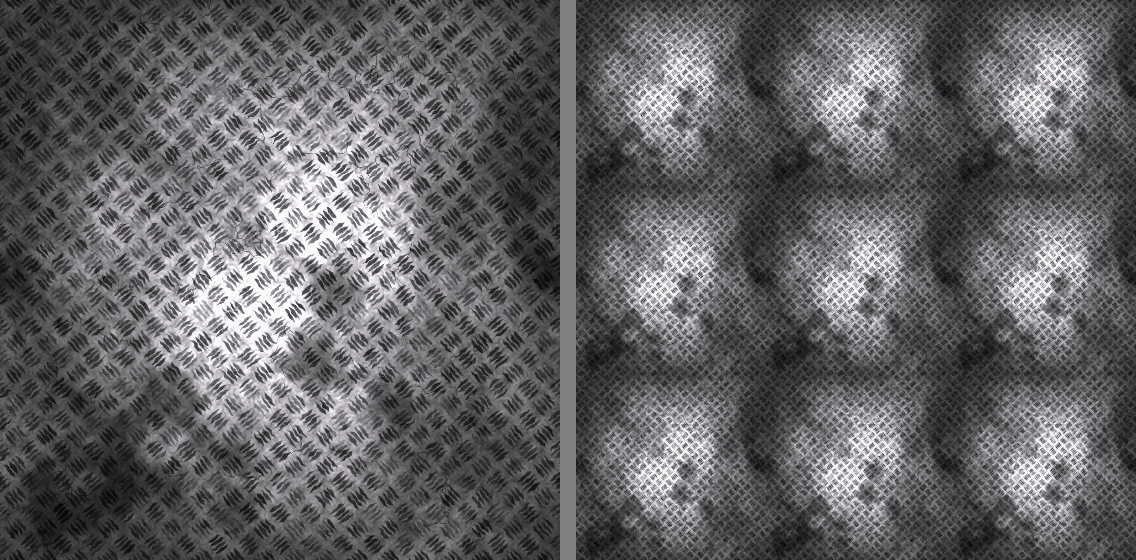
Left, the tile; right, the same tile 3 across and 3 down.
Write a WebGL 2 fragment shader that draws this texture.

```glsl
#version 300 es
precision highp float;
// Worn steel tread plate: diagonal checkerboard of four-bar groups, grimy and lit from the middle.
uniform vec2 u_resolution;
out vec4 outColor;

const float TAU = 6.2831853;
const float REPEATS = 18.0;        // pattern repeats across and down
const float BARS = 4.0;            // bars in each group
const float BAR_PITCH = 0.21;      // the bar sizes are in cell sides
const float BAR_HALF_LENGTH = 0.41;
const float BAR_HALF_WIDTH = 0.082;
const float BAR_TILT = 0.09;       // radians off the diagonal
const float EDGE_ROUGHNESS = 0.10;
const float EDGE_LIGHT = 0.35;     // brightness left at the border
const vec3 PLATE_COLOR = vec3(0.88, 0.86, 0.89);
const vec3 BAR_COLOR = vec3(0.36, 0.355, 0.375);
const vec3 SCRATCH_COLOR = vec3(0.95, 0.93, 0.95);

float hash(vec2 p, float seed) {
  uvec2 q = uvec2(ivec2(p)) * uvec2(1597u, 3812u) + uint(seed) * 7919u;
  uint n = (q.x ^ (q.y * 2777u)) * 48271u;
  n = (n ^ (n >> 15)) * 73939u;
  n ^= n >> 13;
  return float(n & 65535u) / 65535.0;
}

// Value noise that wraps after a whole number of lattice steps.
float noise(vec2 uv, vec2 period, float seed) {
  vec2 p = uv * period;
  vec2 i = floor(p);
  vec2 f = fract(p);
  f = f * f * (3.0 - 2.0 * f);
  vec2 a = mod(i, period);
  vec2 b = mod(i + 1.0, period);
  return mix(mix(hash(a, seed), hash(vec2(b.x, a.y), seed), f.x),
             mix(hash(vec2(a.x, b.y), seed), hash(b, seed), f.x), f.y);
}

float fbm(vec2 uv, float period, float seed) {
  float sum = 0.0;
  float gain = 0.5;
  for (int k = 0; k < 5; k++) {
    sum += gain * noise(uv, vec2(period), seed + float(k));
    period *= 2.0;
    gain *= 0.5;
  }
  return sum / 0.97;
}

// Thin wandering lines along the middle level of a noise field.
float veins(vec2 uv, float period, float width, float seed) {
  return 1.0 - smoothstep(0.0, width, abs(fbm(uv, period, seed) - 0.5));
}

// Coverage in x, per-bar shade in y.
vec2 treadBars(vec2 uv, float pixel) {
  vec2 p = vec2(uv.x + uv.y, uv.y - uv.x) * REPEATS;
  p += EDGE_ROUGHNESS * (vec2(noise(uv, vec2(150.0), 3.0), noise(uv, vec2(150.0), 4.0)) - 0.5);
  vec2 cell = floor(p);
  vec2 id = mod(vec2(cell.x - cell.y, cell.x + cell.y), 2.0 * REPEATS);
  vec2 q = fract(p) - 0.5;
  float c = cos(BAR_TILT);
  float s = sin(BAR_TILT);
  q = vec2(c * q.x - s * q.y, s * q.x + c * q.y);
  if (mod(cell.x + cell.y, 2.0) > 0.5) q = vec2(q.y, -q.x);

  // Nearest bar of the group, each a slightly different lens.
  float slot = clamp(floor(q.y / BAR_PITCH + 0.5 * BARS), 0.0, BARS - 1.0);
  float across = q.y - (slot + 0.5 - 0.5 * BARS) * BAR_PITCH;
  float vary = hash(id, 20.0 + slot);
  float along = (q.x + 0.05 * (vary - 0.5)) / (BAR_HALF_LENGTH * mix(0.88, 1.05, vary));
  float halfWidth = BAR_HALF_WIDTH * mix(0.85, 1.1, hash(id, 30.0 + slot));
  float d = abs(across) - halfWidth * (1.0 - along * along);
  float soft = max(0.7 * pixel, 0.018);
  float shade = mix(0.75, 1.25, vary) * mix(0.8, 1.2, hash(id, 40.0));
  return vec2(1.0 - smoothstep(-soft, soft, d), shade);
}

void main() {
  vec2 uv = gl_FragCoord.xy / u_resolution;
  float pixel = REPEATS * sqrt(2.0) / min(u_resolution.x, u_resolution.y);

  // Light pool, broken up by clouds and wrapping at the border.
  vec2 pool = 0.5 - 0.5 * cos(TAU * uv);
  float clouds = fbm(uv, 5.0, 50.0);
  float light = mix(EDGE_LIGHT, 1.0, pow(pool.x * pool.y, 0.75));
  light *= mix(0.72, 1.28, smoothstep(0.25, 0.75, clouds));

  // Grime blotches and fine surface grain.
  float grime = smoothstep(0.54, 0.74, fbm(uv, 7.0, 60.0));
  float grain = noise(uv, vec2(256.0), 70.0) - 0.5;
  float mottle = fbm(uv, 64.0, 80.0) - 0.5;

  // Bars wear away where the plate is rubbed.
  vec2 bars = treadBars(uv, pixel);
  float wear = smoothstep(0.5, 0.75, fbm(uv, 28.0, 90.0));
  float cover = bars.x * (1.0 - 0.5 * wear);
  vec3 color = mix(PLATE_COLOR, BAR_COLOR * bars.y, cover);
  color *= 1.0 + 0.32 * grain + 0.7 * mottle;

  // Pale scratches and dark hairline cracks in patches.
  float patches = smoothstep(0.48, 0.68, noise(uv, vec2(14.0), 100.0));
  color = mix(color, SCRATCH_COLOR, 0.4 * patches * veins(uv, 22.0, 0.022, 110.0));
  color *= 1.0 - 0.45 * (1.0 - patches) * veins(uv, 9.0, 0.007, 120.0);

  color *= light * (1.0 - 0.5 * grime);
  outColor = vec4(clamp(color, 0.0, 1.0), 1.0);
}
```
